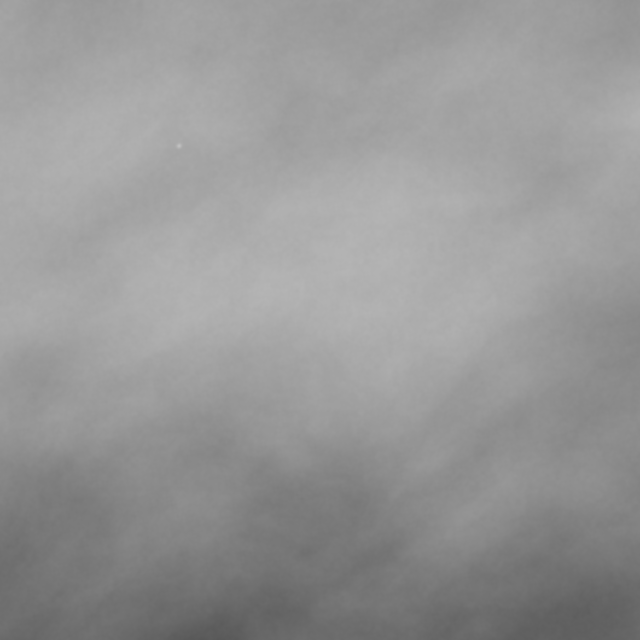
Reproduce this texture procedurally as a Shadertoy shader.

```glsl
const float DARK_HAZE = 0.405;
const float LIGHT_HAZE = 0.660;

// Integer hash of a lattice cell, 0 to 1
float hash(vec2 cell) {
    uvec2 q = uvec2(ivec2(cell)) * uvec2(1597u, 3571u);
    uint n = (q.x ^ (q.y << 7)) * 747796u + q.y * 9277u;
    n = (n ^ (n >> 15)) * 73939133u;
    n = (n ^ (n >> 13)) * 19349663u;
    n ^= n >> 16;
    return float(n & 65535u) / 65535.0;
}

// Smooth value noise, centred on zero
float noise(vec2 p) {
    vec2 cell = floor(p);
    vec2 f = p - cell;
    f = f * f * f * (f * (f * 6.0 - 15.0) + 10.0);
    float low = mix(hash(cell), hash(cell + vec2(1, 0)), f.x);
    float high = mix(hash(cell + vec2(0, 1)), hash(cell + vec2(1, 1)), f.x);
    return mix(low, high, f.y) - 0.5;
}

// Layered noise, turned at each octave to hide the lattice
float fbm(vec2 p, int octaves, float gain) {
    const mat2 TURN = mat2(0.8, 0.6, -0.6, 0.8);
    float sum = 0.0;
    float amplitude = 0.5;
    for (int i = 0; i < octaves; i++) {
        sum += amplitude * noise(p);
        p = TURN * p * 2.03 + 17.3;
        amplitude *= gain;
    }
    return sum;
}

// Broad light: dark below, bright middle, dimmer top and right edge
float backdrop(vec2 uv, float drift) {
    float rise = smoothstep(-0.05, 0.52, uv.y + drift);
    float topShade = 0.035 * smoothstep(0.72, 1.05, uv.y);
    float rightBand = exp(-pow((uv.y - 0.42) / 0.25, 2.0));
    float rightShade = 0.085 * smoothstep(0.68, 1.02, uv.x) * rightBand;
    return mix(DARK_HAZE, LIGHT_HAZE, rise) - topShade - rightShade;
}

// Soft round fleck
float fleck(vec2 uv, vec2 centre, float radius) {
    vec2 d = (uv - centre) / radius;
    return exp(-dot(d, d));
}

void mainImage(out vec4 fragColor, in vec2 fragCoord) {
    vec2 uv = fragCoord / iResolution.xy;

    // Cloud axes lean gently up to the right
    vec2 along = normalize(vec2(0.9, 0.42));
    vec2 p = vec2(dot(uv, along) * 0.75, dot(uv, vec2(-along.y, along.x)) * 1.2);
    vec2 warp = vec2(fbm(p * 4.0 + 31.0, 3, 0.5), fbm(p * 4.0 + 73.0, 3, 0.5));

    float drift = 0.22 * fbm(p * 3.5 + 11.0, 4, 0.5);
    float clouds = fbm(p * 5.0 + warp * 0.7 + 5.0, 6, 0.52);
    float grain = fbm(uv * 110.0, 2, 0.8);

    float cloudDepth = mix(0.20, 0.13, smoothstep(0.1, 0.5, uv.y));
    float shade = backdrop(uv, drift) + cloudDepth * clouds + 0.022 * grain;
    shade += 0.10 * fleck(uv, vec2(0.28, 0.772), 0.004);

    fragColor = vec4(vec3(clamp(shade, 0.0, 1.0)), 1.0);
}
```
